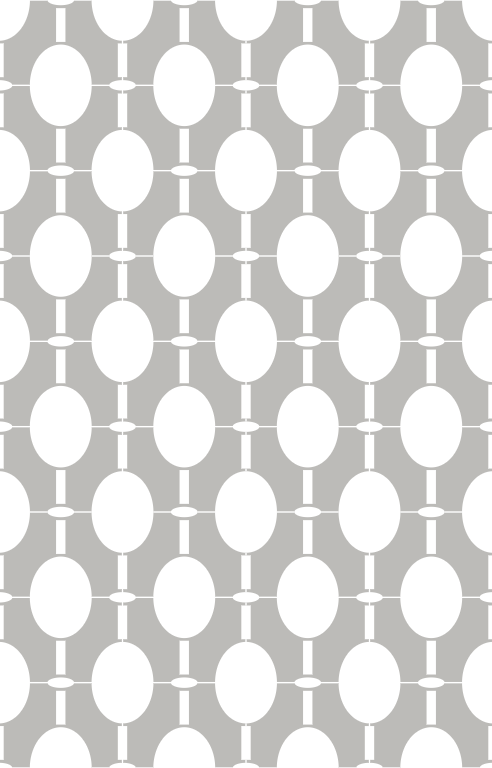
Reproduce this pattern procedurally as a Shadertoy shader.

```glsl
// White ovals in a half-drop lattice on warm grey, linked down each column by
// bars and small flat ovals, with hairline seams along rows and main columns.
// Two offset copies of one repeat are merged as distance fields.

#define PITCH      vec2(0.1608, 0.22222)  // repeat size, in canvas heights
#define BIG_OVAL   vec2(0.0403, 0.0531)   // radii
#define SMALL_OVAL vec2(0.0174, 0.0068)   // radii
#define BAR        vec2(0.0061, 0.0220)   // half size
#define BAR_OFFSET 0.0326                 // bar centre to small oval centre
#define SEAM       0.0009                 // half width of the hairlines
#define GREY       vec3(0.737, 0.732, 0.720)
#define WHITE      vec3(1.0)

float ellipseDistance(vec2 p, vec2 radii)
{
    p = abs(p) + 1e-5;                    // keeps the centre well defined
    float k0 = length(p / radii);
    float k1 = length(p / (radii * radii));
    return k0 * (k0 - 1.0) / k1;
}

float boxDistance(vec2 p, vec2 halfSize)
{
    vec2 d = abs(p) - halfSize;
    return length(max(d, 0.0)) + min(max(d.x, d.y), 0.0);
}

// One repeat, centred on its big oval; the small oval sits half a pitch away.
float motifDistance(vec2 p)
{
    vec2 fromSmall = vec2(p.x, 0.5 * PITCH.y - abs(p.y));
    float d = ellipseDistance(p, BIG_OVAL);
    d = min(d, ellipseDistance(fromSmall, SMALL_OVAL));
    return min(d, boxDistance(fromSmall - vec2(0.0, BAR_OFFSET), BAR));
}

// Coverage of a shape, smoothed over one pixel.
float coverage(float d, float pixel)
{
    return clamp(0.5 - d / pixel, 0.0, 1.0);
}

void mainImage(out vec4 fragColor, in vec2 fragCoord)
{
    float pixel = 1.0 / iResolution.y;
    vec2 p = (fragCoord - vec2(0.5 * iResolution.x, iResolution.y)) * pixel;

    float shapes = 1.0;
    float seams = 1.0;
    for (int i = 0; i < 2; i++)
    {
        // Half-drop: the second lattice is shifted by half a pitch both ways.
        vec2 q = p - 0.5 * float(i) * PITCH;
        q -= PITCH * floor(q / PITCH + 0.5);

        shapes = min(shapes, motifDistance(q));
        seams = min(seams, abs(q.y) - SEAM);
        // Only the first set of columns carries an upright seam.
        if (i == 0) seams = min(seams, abs(q.x) - SEAM);
    }

    float white = max(coverage(shapes, pixel), coverage(seams, pixel));
    fragColor = vec4(mix(GREY, WHITE, white), 1.0);
}
```
